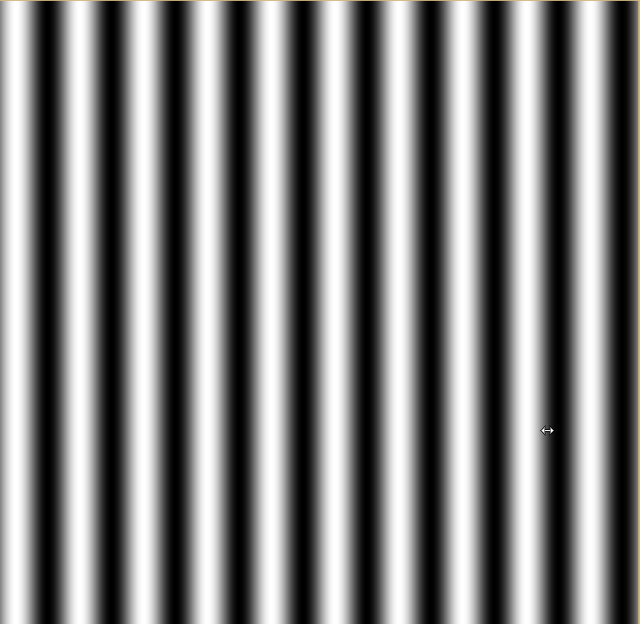
Give the GLSL for this pattern, as a Shadertoy shader.

```glsl
// Ten soft vertical bars from one sine wave, white fading into black,
// with a thin gold rule along the top and right edges and a small
// outlined two-way arrow. All lengths are fractions of the canvas width.

const float TAU = 6.2831853;
const float BAR_COUNT = 10.0;
const float RIGHT_RULE = 0.0026;
const float TOP_RULE = 0.0014;
const vec3 GOLD = vec3(0.82, 0.72, 0.49);

// Brightness of a sine grating with the given number of periods per unit.
float grating(float x, float frequency) {
    return 0.5 + 0.5 * sin(TAU * frequency * x);
}

// Coverage of the region where the signed distance is negative.
float coverage(float dist, float pixel) {
    return clamp(0.5 - dist / pixel, 0.0, 1.0);
}

float boxDistance(vec2 p, vec2 halfSize) {
    vec2 d = abs(p) - halfSize;
    return length(max(d, 0.0)) + min(max(d.x, d.y), 0.0);
}

// Horizontal arrow with a triangular head at both ends.
float doubleArrowDistance(vec2 p, float tip, float headLength, float shaftHalfWidth) {
    vec2 q = abs(p);
    float head = max((q.x + q.y - tip) * 0.7071, tip - headLength - q.x);
    float shaft = boxDistance(p, vec2(tip - headLength, shaftHalfWidth));
    return min(head, shaft);
}

void mainImage(out vec4 fragColor, in vec2 fragCoord) {
    float pixel = 1.0 / iResolution.x;
    vec2 p = fragCoord * pixel;
    float height = iResolution.y * pixel;

    // Bars fill the width up to the right rule.
    float barFrequency = BAR_COUNT / (1.0 - RIGHT_RULE);
    vec3 color = vec3(grating(p.x, barFrequency));

    // White arrow over its dark outline.
    vec2 arrowCenter = vec2(0.8555, 0.31 * height);
    float arrow = doubleArrowDistance(p - arrowCenter, 0.0095, 0.0048, 0.0008);
    color = mix(color, vec3(0.0), coverage(arrow - 0.0013, pixel));
    color = mix(color, vec3(1.0), coverage(arrow, pixel));

    // Gold edge rules.
    float rule = min(1.0 - RIGHT_RULE - p.x, height - TOP_RULE - p.y);
    color = mix(color, GOLD, coverage(rule, pixel));

    fragColor = vec4(color, 1.0);
}
```
